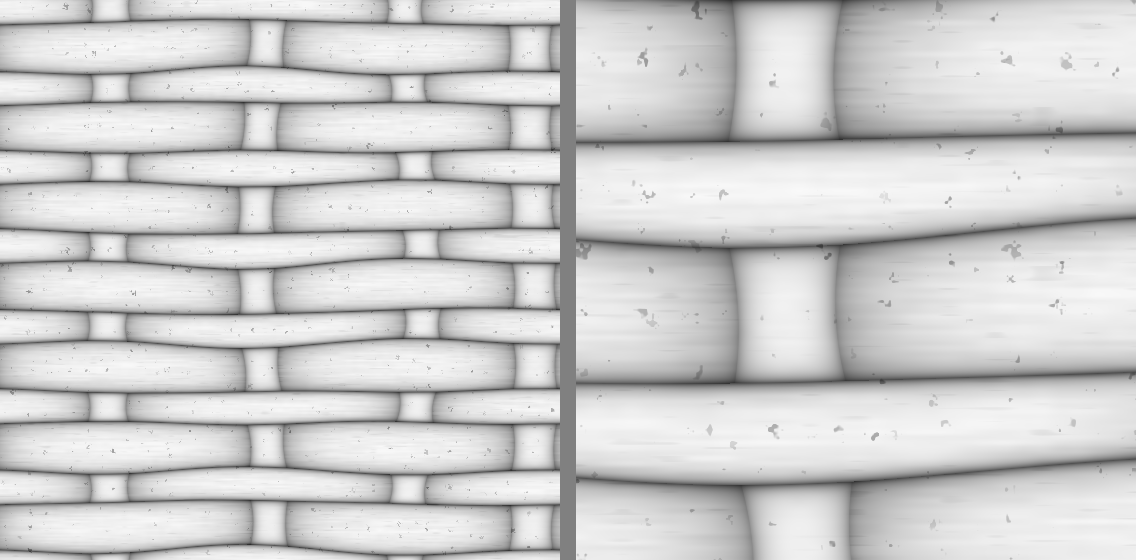
Left, the full canvas; right, a detail of the centre.
Give the GLSL for this texture map, as a Shadertoy shader.

```glsl
// White painted wicker: thick and thin strands woven around four upright stakes.
#define TAU 6.2831853
#define PAIRS 7.0          // thick + thin rows down the tile
#define THICK_HALF 0.302   // half height of a thick strand, in pairs
#define BULGE 0.02         // swelling of strands over their stakes
#define SAG 0.0055         // vertical waviness of the rows
#define FLARE 0.004        // widening of stakes next to the strands
#define CREVICE 0.0026     // reach of the dark seam between strands
#define END_SHADE 0.036    // reach of the shadow at strand ends
#define FLECK_CELLS 28.0
#define GRAIN 0.045

float hash(vec2 p) {
    vec3 q = fract(p.xyx * vec3(0.1031, 0.1030, 0.0973));
    q += dot(q, q.yzx + 33.33);
    return fract((q.x + q.y) * q.z);
}

// Value noise on a unit lattice that wraps after "period" cells
float noise(vec2 p, vec2 period) {
    vec2 i = floor(p), f = fract(p);
    f = f * f * (3.0 - 2.0 * f);
    vec2 a = mod(i, period), b = mod(i + 1.0, period);
    return mix(mix(hash(a), hash(vec2(b.x, a.y)), f.x),
               mix(hash(vec2(a.x, b.y)), hash(b), f.x), f.y);
}

float tileNoise(vec2 p, vec2 cells) {
    return noise(p * cells, cells);
}

// Slow bending of the rows, periodic in both directions
float rowSag(vec2 p) {
    float bend = 0.5 * cos(2.0 * TAU * (p.x - 0.7)) - cos(TAU * (p.x - 0.39));
    return SAG * cos(TAU * p.y) * bend
         + 0.004 * (tileNoise(p, vec2(5.0, PAIRS)) - 0.5);
}

// Broken chips in the paint, one candidate per cell
float flecks(vec2 p, float cells) {
    vec2 q = p * cells;
    vec2 id = mod(floor(q), cells);
    vec2 centre = 0.3 + 0.4 * vec2(hash(id + 11.3), hash(id + 47.9));
    float size = hash(id + 83.1);
    float radius = 0.01 + 0.11 * size * size * size;
    float ragged = 0.32 * (tileNoise(p, vec2(cells * 14.0)) - 0.5);
    float d = length(fract(q) - centre) + ragged;
    float present = step(0.45, hash(id + 5.7));
    float chip = 1.0 - smoothstep(radius - 0.08, radius, d);
    return present * chip * (0.35 + 0.65 * hash(id + 29.0));
}

void mainImage(out vec4 fragColor, in vec2 fragCoord) {
    vec2 p = fragCoord / iResolution.xy;
    p.y = 1.0 - p.y;
    float pixel = 0.75 / iResolution.y;

    // Rows: a thick strand around zero, a thin one around one half
    float row = abs(fract((p.y - rowSag(p)) * PAIRS - 0.09) - 0.5);
    float thickHalf = THICK_HALF + BULGE * cos(2.0 * TAU * (p.x - 0.2));
    bool thick = row < thickHalf;
    float across = thick ? row / thickHalf : (0.5 - row) / (0.5 - thickHalf);
    float edge = abs(row - thickHalf) / PAIRS;

    // Stakes: gently swaying uprights, alternately hidden by each row
    vec4 centre = vec4(0.195, 0.469, 0.739, 0.951)
        + vec4(0.003, -0.012, 0.016, 0.005) * cos(TAU * (p.y - vec4(0.1, 0.43, 0.52, 0.64)));
    vec4 halfWidth = vec4(0.034, 0.031, 0.031, 0.037) + FLARE * (across * across - 0.5);
    vec4 offset = abs(fract(p.x - centre + 0.5) - 0.5);
    vec4 sides = offset - halfWidth;
    vec4 ratios = offset / halfWidth;
    float side = thick ? min(sides.y, sides.w) : min(sides.x, sides.z);
    float ratio = thick ? min(ratios.y, ratios.w) : min(ratios.x, ratios.z);

    // Rounded shading of strands and stakes
    float reach = max(side, 0.0);
    float strand = 0.95 * (1.0 - 0.28 * pow(across, 3.0))
        * (1.0 - 0.32 * exp(-reach / END_SHADE)) * (1.0 - 0.18 * exp(-reach / 0.004));
    float stake = 0.94 * (1.0 - 0.27 * pow(min(ratio, 1.0), 2.6))
        * (1.0 - 0.26 * pow(across, 4.0)) * (1.0 - 0.18 * exp(min(side, 0.0) / 0.003));
    float onStrand = smoothstep(-pixel, pixel, side);
    float tone = mix(stake, strand, onStrand);
    tone *= 1.0 - 0.52 * exp(-edge / CREVICE);

    // Brushed grain, hairline scratches and chipped paint
    float brushed = tileNoise(p, vec2(22.0, 320.0)) - 0.5;
    float scratch = smoothstep(0.82, 1.0, tileNoise(p, vec2(36.0, 380.0)));
    float mottled = tileNoise(p, vec2(90.0, 130.0)) - 0.5;
    tone += GRAIN * mix(0.3, 1.0, onStrand) * (brushed - scratch) + 0.015 * mottled;
    tone *= 1.0 - 0.36 * flecks(p, FLECK_CELLS);
    tone *= 1.0 - 0.25 * flecks(fract(p + 0.37), FLECK_CELLS + 13.0);

    fragColor = vec4(vec3(clamp(tone, 0.0, 1.0)), 1.0);
}
```
